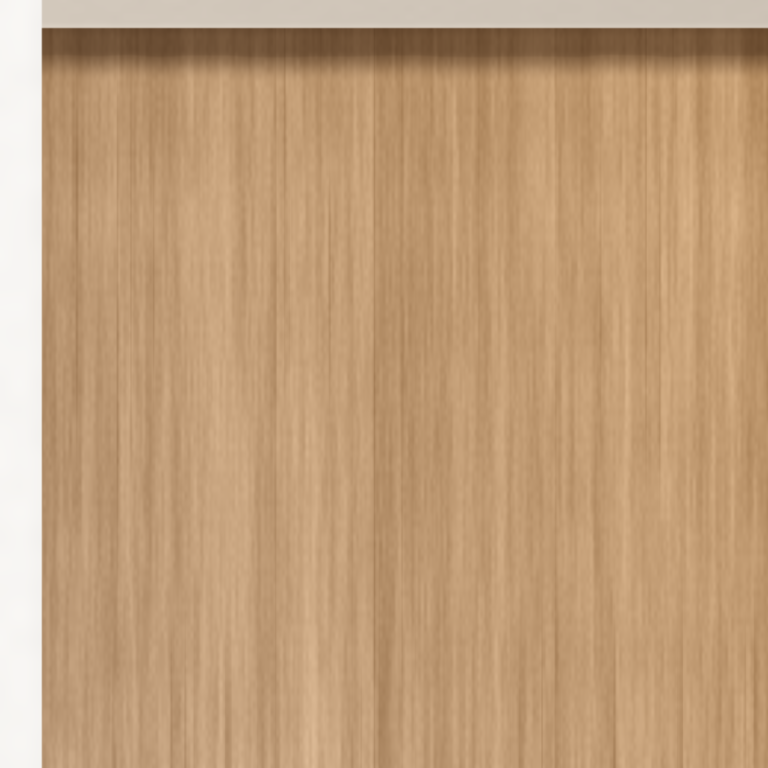
Reproduce this texture procedurally as a Shadertoy shader.

```glsl
// Straight-grained oak panel framed by a white post on the left and a pale
// beam on top that casts a soft shadow. The grain is value noise stretched
// along y at several widths; frame and shadow are smoothed half planes.

float hash(vec2 p) {
    return fract(sin(dot(p, vec2(127.1, 311.7))) * 43758.5453);
}

// Smooth value noise, centred on zero
float noise(vec2 p) {
    vec2 cell = floor(p), f = fract(p);
    f = f * f * (3.0 - 2.0 * f);
    float low = mix(hash(cell), hash(cell + vec2(1, 0)), f.x);
    float high = mix(hash(cell + vec2(0, 1)), hash(cell + vec2(1, 1)), f.x);
    return mix(low, high, f.y) - 0.5;
}

// Brightness of the grain around zero, from broad bands to fine fibres
float grain(vec2 p) {
    float tone = 0.045 * noise(p * vec2(13.0, 0.7) + 3.0);
    tone += 0.060 * noise(p * vec2(48.0, 0.9) + 17.0);
    tone += 0.065 * noise(p * vec2(125.0, 2.5) + 41.0);
    tone += 0.055 * noise(p * vec2(240.0, 14.0) + 73.0);
    tone += 0.030 * noise(p * vec2(260.0, 110.0) + 97.0);

    // Sparse thin dark pores that run most of the height
    float pore = noise(p * vec2(170.0, 1.6) + 151.0) + 0.5;
    tone -= 0.055 * smoothstep(0.74, 0.98, pore);

    // Faint cloudy patches across the grain
    return tone + 0.022 * noise(p * vec2(3.0, 7.0) + 211.0);
}

vec3 wood(vec2 p) {
    float tone = grain(p);

    // Veneer joint: light leaf on its left, darker leaf on its right
    float joint = p.x - 0.487;
    tone += 0.022 * smoothstep(-0.11, -0.04, joint) * step(joint, 0.0);
    tone -= 0.020 * (1.0 - smoothstep(0.0, 0.09, joint)) * step(0.0, joint);
    tone -= 0.045 * exp(-pow(joint / 0.0018, 2.0));

    // Darker beside the post and slightly under the beam
    tone -= 0.055 * (1.0 - smoothstep(0.055, 0.095, p.x));
    tone -= 0.018 * smoothstep(0.72, 0.82, p.y);

    vec3 color = vec3(0.768, 0.622, 0.468) + tone * vec3(1.0, 1.04, 1.04);

    // Greyer at the lower left, warmer at the upper right
    float warmth = 0.6 * p.x + 0.4 * p.y - 0.5;
    return color + warmth * vec3(0.012, -0.014, -0.055);
}

// Light left on the panel below the beam: a dark band, then a soft fade
vec3 shadow(vec2 p) {
    float ragged = 0.003 * noise(vec2(p.x * 24.0, 5.0));
    float fade = smoothstep(0.893, 0.936, p.y + ragged);
    float band = smoothstep(0.925, 0.929, p.y + ragged);
    float depth = 0.84 * fade + 0.10 * band;
    depth += 0.10 * smoothstep(0.950, 0.964, p.y);
    depth *= 0.88 + 0.12 * smoothstep(0.055, 0.14, p.x);
    depth += 0.12 * fade * noise(vec2(p.x * 9.0, 31.0));
    return mix(vec3(1.0), vec3(0.58, 0.53, 0.48), depth);
}

void mainImage(out vec4 fragColor, in vec2 fragCoord) {
    vec2 p = fragCoord / iResolution.xy;
    vec2 blur = 1.2 / iResolution.xy;

    vec3 color = wood(p) * shadow(p);

    // Beam, a little lighter along its lower lip
    vec3 beam = mix(vec3(0.825, 0.785, 0.735), vec3(0.80, 0.76, 0.71), p.x);
    beam += 0.03 * (1.0 - smoothstep(0.964, 0.972, p.y));
    beam += 0.008 * noise(p * vec2(60.0, 90.0));
    color = mix(color, beam, smoothstep(-blur.y, blur.y, p.y - 0.9635));

    // White post with a faint sheen
    vec3 post = vec3(0.970, 0.963, 0.953) + 0.012 * noise(p * vec2(40.0, 30.0));
    post -= 0.012 * smoothstep(0.03, 0.054, p.x);
    color = mix(post, color, smoothstep(-blur.x, blur.x, p.x - 0.0545));

    fragColor = vec4(color, 1.0);
}
```
